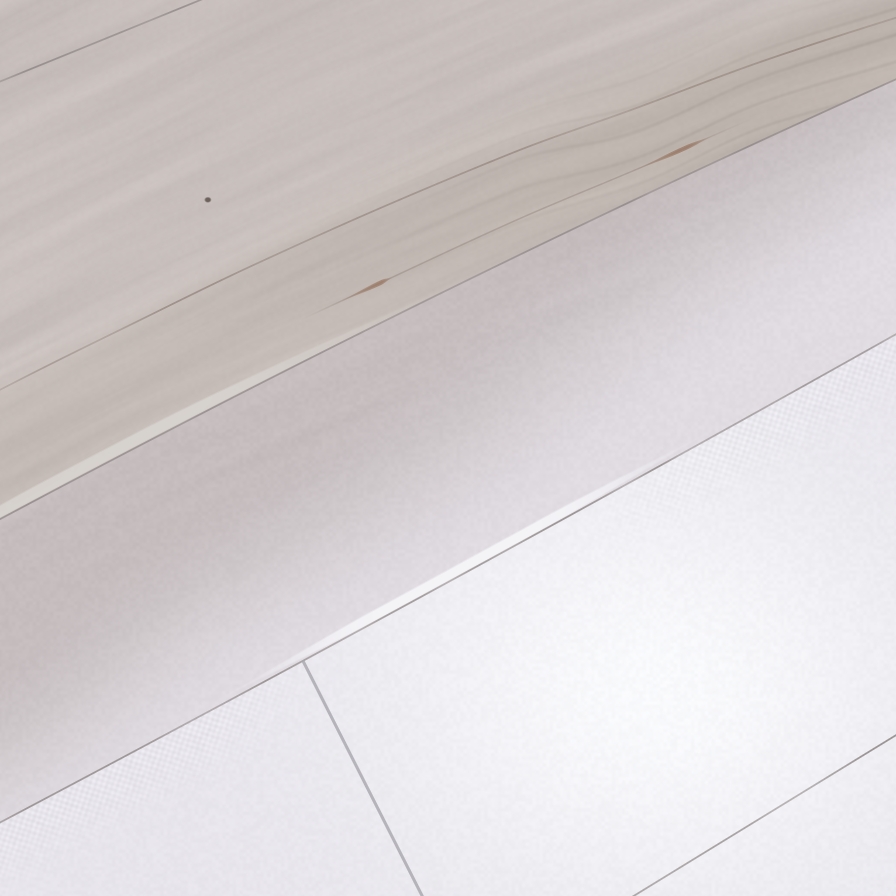
Reproduce this texture procedurally as a Shadertoy shader.

```glsl
// Pale wooden floor planks seen at an angle, fading into a glossy white reflection.
// Four curved seams split the boards; warped noise draws grain and veins, and
// soft masks add the reflection, bevel highlights, weave and speckle.

// Seams as height = x + y*u + z*u*u, from the top board down
const vec3 SEAMS[4] = vec3[4](
    vec3(0.909, 0.407, 0.0), vec3(0.4206, 0.5334, -0.0425),
    vec3(0.082, 0.528, 0.017), vec3(-0.4335, 0.613, 0.0));
const float SEAM_HALF_WIDTH = 0.0010;
const float BOARD_SLOPE = 0.52;
const vec2 JOINT_TOP = vec2(0.3385, 0.2617);
const float JOINT_LEAN = 0.507;
const vec2 KNOT = vec2(0.232, 0.777);
const vec2 GLARE_CENTER = vec2(0.73, 0.23);
const vec2 GLARE_SIZE = vec2(0.30, 0.24);
const float WEAVE_COUNT = 105.0;

const vec3 WOOD = vec3(0.785, 0.752, 0.738);
const vec3 WOOD_TAN = vec3(0.725, 0.685, 0.655);
const vec3 SHADE = vec3(0.770, 0.738, 0.742);
const vec3 SHEEN = vec3(0.880, 0.862, 0.885);
const vec3 WHITE_BOARD = vec3(0.905, 0.898, 0.922);
const vec3 GLARE = vec3(0.975, 0.978, 0.988);
const vec3 SEAM_COLOR = vec3(0.57, 0.54, 0.54);
const vec3 VEIN_COLOR = vec3(0.57, 0.51, 0.48);
const vec3 RESIN = vec3(0.58, 0.43, 0.34);

float hash(vec2 p) {
    vec3 q = fract(p.xyx * 0.1031);
    q += dot(q, q.yzx + 33.33);
    return fract((q.x + q.y) * q.z);
}

float noise(vec2 p) {
    vec2 i = floor(p), f = fract(p);
    f = f * f * (3.0 - 2.0 * f);
    return mix(mix(hash(i), hash(i + vec2(1, 0)), f.x),
               mix(hash(i + vec2(0, 1)), hash(i + vec2(1, 1)), f.x), f.y);
}

float fbm(vec2 p) {
    float sum = 0.0, amp = 0.5;
    for (int i = 0; i < 4; i++) {
        sum += amp * noise(p);
        p = p * 2.03 + 17.0;
        amp *= 0.5;
    }
    return sum;
}

// Signed distance to a seam, positive above it
float seamDistance(vec2 p, vec3 s) {
    float slope = s.y + 2.0 * s.z * p.x;
    return (p.y - s.x - s.y * p.x - s.z * p.x * p.x) / sqrt(1.0 + slope * slope);
}

float stroke(float d, float halfWidth, float px) {
    return clamp((halfWidth - abs(d)) / px + 0.5, 0.0, 1.0);
}

// Soft window that rises at a..b and falls at c..d
float window(float x, float a, float b, float c, float d) {
    return smoothstep(a, b, x) * (1.0 - smoothstep(c, d, x));
}

void mainImage(out vec4 fragColor, in vec2 fragCoord) {
    vec2 p = fragCoord / iResolution.xy;
    float px = 1.0 / min(iResolution.x, iResolution.y);
    float across = p.y - BOARD_SLOPE * p.x;
    float upper = seamDistance(p, SEAMS[1]);
    float lower = seamDistance(p, SEAMS[2]);

    // Wood grain: long streaks and faint contour lines, bending down to the right
    float bent = across + 0.104 * p.x * p.x;
    float wobble = 0.012 * (noise(vec2(p.x * 7.0, bent * 9.0)) - 0.5);
    float streak = fbm(vec2(p.x * 3.0, (bent + wobble) * 55.0)) - 0.47;
    float cathedral = window(bent, 0.42, 0.50, 0.56, 0.64) * smoothstep(0.1, 0.95, p.x);
    float rings = abs(fract((bent + 2.0 * wobble) * 34.0) - 0.5);
    vec3 wood = mix(WOOD, WOOD_TAN, 0.60 * cathedral);
    wood = mix(wood, WOOD_TAN, 0.28 * window(bent, 0.38, 0.46, 0.52, 0.60));
    wood += 0.075 * streak;
    wood -= 0.035 * cathedral * smoothstep(0.12, 0.0, rings);

    // Two dark veins, resin streaks and a small knot
    float vein = bent - 0.564 + 0.35 * wobble;
    wood = mix(wood, VEIN_COLOR, stroke(vein, 0.0011, px) * (0.35 + 0.4 * noise(p.xx * 9.0)));
    float fork = across - 0.476 + 0.065 * p.x * p.x + 0.4 * wobble;
    wood = mix(wood, VEIN_COLOR, 0.45 * stroke(fork, 0.0009, px) * window(p.x, 0.33, 0.40, 0.75, 0.85));
    float resin = window(p.x, 0.37, 0.425, 0.425, 0.44) + window(p.x, 0.70, 0.76, 0.765, 0.80);
    wood = mix(wood, RESIN, 0.65 * resin * stroke(fork, 0.0026 * resin, px));
    float knot = length((p - KNOT) * vec2(0.9, 1.1));
    wood = mix(wood, VEIN_COLOR * 0.75, smoothstep(0.0042, 0.0018, knot));

    // Middle board: shaded wood turning into a diagonal sheen
    float edge = p.y - 0.14 - 0.70 * p.x + 0.03 * (noise(p * 4.0) - 0.5);
    vec3 middle = mix(SHEEN, SHADE, smoothstep(-0.13, 0.16, edge));
    middle += 0.035 * streak * smoothstep(0.25, 0.0, -upper);

    // Lower boards: white with a wide glare
    vec2 q = (p - GLARE_CENTER) / GLARE_SIZE;
    vec3 white = mix(WHITE_BOARD, GLARE, exp(-dot(q, q)));
    vec2 w = vec2(p.x + 0.5 * p.y, across) * WEAVE_COUNT * 6.2832;
    float weaveArea = smoothstep(-0.09, -0.005, lower) * (1.0 - window(p.x, 0.22, 0.38, 0.62, 0.82));
    white += 0.026 * weaveArea * sin(w.x) * sin(w.y);

    float aboveUpper = smoothstep(-px, px, upper);
    float aboveLower = smoothstep(-px, px, lower);
    vec3 color = mix(white, mix(middle, wood, aboveUpper), aboveLower);
    color += (0.022 - 0.012 * aboveUpper) * (noise(p * 260.0) - 0.5);

    // Light bevels just above the two long seams
    float bevelWidth = 0.013 * window(p.x, -0.3, 0.05, 0.15, 0.62);
    color = mix(color, vec3(0.855, 0.842, 0.825), 0.8 * stroke(upper - bevelWidth * 0.6, bevelWidth * 0.5, 2.0 * px) * window(p.x, -0.2, 0.0, 0.2, 0.55));
    float ridge = window(p.x, 0.22, 0.42, 0.60, 0.82);
    color = mix(color, vec3(0.955, 0.952, 0.965), ridge * stroke(lower - 0.0065, 0.0055 * ridge, 2.0 * px));

    // Seams and the butt joint
    for (int i = 0; i < 4; i++) {
        float wear = 0.55 + 0.35 * noise(vec2(p.x * 30.0, float(i) * 7.0));
        color = mix(color, SEAM_COLOR, wear * stroke(seamDistance(p, SEAMS[i]), SEAM_HALF_WIDTH, px));
    }
    float joint = (p.x - JOINT_TOP.x - (JOINT_TOP.y - p.y) * JOINT_LEAN) / sqrt(1.0 + JOINT_LEAN * JOINT_LEAN);
    color = mix(color, vec3(0.66, 0.65, 0.68), 0.8 * (1.0 - aboveLower) * stroke(joint, 0.0017, px));

    fragColor = vec4(clamp(color, 0.0, 1.0), 1.0);
}
```
